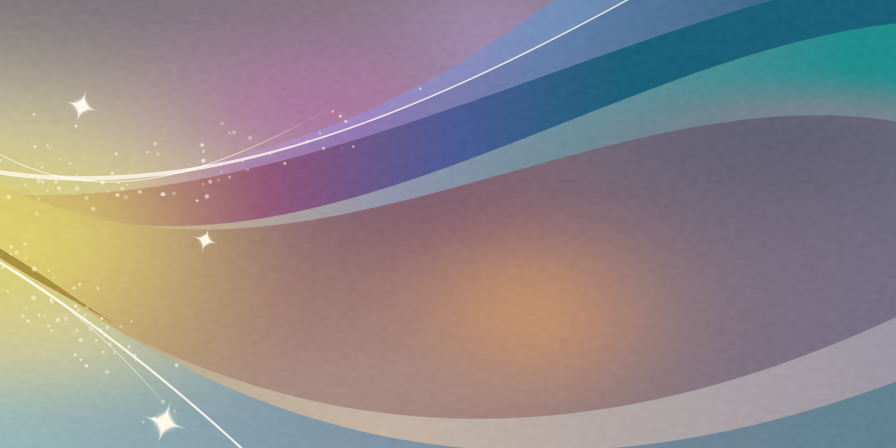
This background is drawn by a Shadertoy shader. Its source:

```glsl
// Wave edges: heights at x = 0.2, 0.8, 1.4 and 2.0
const vec4 VEIL_EDGE    = vec4(0.602, 0.745, 1.130, 1.781);
const vec4 BRIGHT_LINE  = vec4(0.602, 0.721, 1.000, 1.339);
const vec4 FINE_LINE    = vec4(0.596, 0.792, 1.052, 0.737);
const vec4 BAND_TOP     = vec4(0.568, 0.690, 0.896, 1.065);
const vec4 RIBBON_TOP   = vec4(0.510, 0.562, 0.781, 0.948);
const vec4 RIBBON_BASE  = vec4(0.516, 0.529, 0.685, 0.729);
const vec4 CRESCENT_TOP = vec4(0.297, 0.086, 0.096, 0.292);
const vec4 CRESCENT_BASE = vec4(0.302, 0.039, 0.003, 0.148);

const vec3 YELLOW = vec3(0.87, 0.82, 0.44);
const vec3 CREAM  = vec3(0.80, 0.78, 0.64);
const vec3 GREY   = vec3(0.50, 0.47, 0.49);
const vec3 PLUM   = vec3(0.67, 0.45, 0.64);
const vec3 LILAC  = vec3(0.64, 0.55, 0.71);
const vec3 ORANGE = vec3(0.78, 0.57, 0.42);
const vec3 MAUVE  = vec3(0.48, 0.34, 0.44);
const vec3 SLATE  = vec3(0.38, 0.38, 0.45);
const vec3 BRONZE = vec3(0.60, 0.49, 0.20);
const vec3 SPARK  = vec3(1.00, 0.98, 0.92);
const float GRAIN = 0.025;
const float DOT_CELL = 0.034;

vec2 hash2(vec2 p) {
    p = vec2(dot(p, vec2(127.1, 311.7)), dot(p, vec2(269.5, 183.3)));
    return fract(sin(p) * 43758.5);
}

float gradientNoise(vec2 p) {
    vec2 i = floor(p), f = fract(p), u = f * f * (3.0 - 2.0 * f);
    vec2 e = vec2(1.0, 0.0);
    float a = dot(hash2(i) - 0.5, f);
    float b = dot(hash2(i + e.xy) - 0.5, f - e.xy);
    float c = dot(hash2(i + e.yx) - 0.5, f - e.yx);
    float d = dot(hash2(i + e.xx) - 0.5, f - e.xx);
    return 2.0 * mix(mix(a, b, u.x), mix(c, d, u.x), u.y);
}

// Cubic through four evenly spaced heights
float wave(vec4 h, float x) {
    float t = (x - 0.2) / 0.6, a = t - 1.0, b = t - 2.0, c = t - 3.0;
    return dot(h, vec4(-a * b * c / 6.0, t * b * c / 2.0, -t * a * c / 2.0, t * a * b / 6.0));
}

float below(vec4 edge, vec2 p) {
    float px = 1.0 / iResolution.y;
    return smoothstep(-px, px, wave(edge, p.x) - p.y);
}

float stroke(float offset, float width) {
    float px = 1.0 / iResolution.y;
    return 1.0 - smoothstep(width - px * 0.5, width + px, abs(offset));
}

float glow(vec2 p, vec2 centre, vec2 radius) {
    vec2 d = (p - centre) / radius;
    return exp(-dot(d, d));
}

vec3 ramp(float t, vec3 a, vec3 b, vec3 c, vec3 d) {
    t = clamp(t, 0.0, 1.0) * 3.0;
    return mix(mix(mix(a, b, min(t, 1.0)), c, clamp(t - 1.0, 0.0, 1.0)), d, clamp(t - 2.0, 0.0, 1.0));
}

float star(vec2 p, vec2 centre, float size) {
    vec2 d = abs(mat2(0.96, 0.28, -0.28, 0.96) * (p - centre)) / size;
    float rays = smoothstep(0.45, 0.0, sqrt(d.x) + sqrt(d.y) - 0.7);
    return min(1.0, rays + 0.5 * exp(-dot(d, d) * 9.0));
}

// Scattered dots, one chance per cell in each layer
float dots(vec2 p, float density) {
    float sum = 0.0;
    for (int i = 0; i < 3; i++) {
        vec2 q = p / DOT_CELL + float(i) * vec2(7.37, 3.61), cell = floor(q);
        vec2 r = hash2(cell + float(i) * 31.0), s = hash2(cell + 57.0);
        float radius = mix(0.05, 0.13, s.x * s.x);
        float d = length(fract(q) - 0.25 - 0.5 * r);
        sum += step(s.y, density) * smoothstep(radius + 0.09, radius - 0.03, d) * (0.3 + 0.6 * r.x);
    }
    return min(sum, 1.0);
}

void mainImage(out vec4 fragColor, in vec2 fragCoord) {
    vec2 p = fragCoord / iResolution.y;
    p.x *= 2.0 * iResolution.y / iResolution.x;

    // Upper sky and violet veil
    vec3 col = mix(CREAM, GREY, smoothstep(0.62, 1.05, p.y + 0.12 * p.x));
    col = mix(col, PLUM, 0.85 * glow(p, vec2(0.74, 0.75), vec2(0.38, 0.20)));
    col = mix(col, LILAC, 0.8 * glow(p, vec2(1.10, 0.92), vec2(0.22, 0.14)));
    vec3 veil = ramp((p.x - 0.3) / 1.4, vec3(0.76, 0.56, 0.66), vec3(0.58, 0.47, 0.70),
                     vec3(0.39, 0.50, 0.67), vec3(0.26, 0.42, 0.54));
    veil += 0.06 * (1.0 - below(BRIGHT_LINE, p));
    col = mix(col, veil, below(VEIL_EDGE, p) * smoothstep(0.2, 0.6, p.x));

    // Dark band and pale ribbon
    vec3 band = ramp((p.x - 0.2) / 1.2, vec3(0.72, 0.57, 0.42), vec3(0.57, 0.33, 0.48),
                     vec3(0.31, 0.36, 0.59), vec3(0.11, 0.38, 0.48));
    col = mix(col, band, below(BAND_TOP, p));
    vec3 ribbon = ramp((p.x - 0.4) / 1.5, vec3(0.76, 0.66, 0.58), vec3(0.56, 0.58, 0.67),
                       vec3(0.38, 0.56, 0.61), vec3(0.13, 0.55, 0.55));
    float ribbonDepth = smoothstep(0.12, 0.0, p.y - wave(RIBBON_BASE, p.x));
    ribbon = mix(ribbon, vec3(0.46, 0.52, 0.56), ribbonDepth * smoothstep(0.9, 1.7, p.x));
    col = mix(col, ribbon, below(RIBBON_TOP, p));

    // Warm central body
    vec3 body = ramp(p.x / 2.0, vec3(0.83, 0.74, 0.45), vec3(0.62, 0.49, 0.45),
                     vec3(0.52, 0.45, 0.50), vec3(0.46, 0.44, 0.52));
    body = mix(body, MAUVE, 0.8 * glow(p, vec2(1.00, 0.54), vec2(0.42, 0.16)));
    body = mix(body, SLATE, 0.9 * glow(p, vec2(1.72, 0.70), vec2(0.52, 0.20)));
    body = mix(body, ORANGE, 0.9 * glow(p, vec2(1.18, 0.29), vec2(0.28, 0.20)));
    body = mix(body, vec3(0.68, 0.58, 0.55), 0.6 * glow(p, vec2(0.75, 0.12), vec2(0.45, 0.13)));
    col = mix(col, body, below(RIBBON_BASE, p));

    // Lower crescent and blue floor
    vec3 crescent = ramp((p.x - 0.3) / 1.7, vec3(0.72, 0.68, 0.57), vec3(0.77, 0.70, 0.64),
                         vec3(0.69, 0.65, 0.65), vec3(0.61, 0.59, 0.64));
    col = mix(col, crescent, below(CRESCENT_TOP, p));
    vec3 ground = ramp(p.x / 2.0, vec3(0.60, 0.72, 0.72), vec3(0.51, 0.60, 0.66),
                       vec3(0.46, 0.53, 0.60), vec3(0.38, 0.51, 0.57));
    ground = mix(ground, CREAM, smoothstep(0.02, 0.28, p.y) * smoothstep(0.7, 0.1, p.x));
    col = mix(col, ground, below(CRESCENT_BASE, p));

    // Yellow light from the left
    col = mix(col, YELLOW, 0.9 * glow(p, vec2(0.0, 0.46), vec2(0.36, 0.20)));

    // Flowing lines
    float main = stroke(p.y - wave(BRIGHT_LINE, p.x), mix(0.0045, 0.0015, smoothstep(0.2, 0.8, p.x)));
    float fine = stroke(p.y - wave(FINE_LINE, p.x), 0.001) * smoothstep(0.78, 0.45, p.x);
    float streak = stroke(p.y - 0.435 + 0.62 * p.x, 0.010 * smoothstep(0.26, 0.04, p.x));
    col = mix(col, BRONZE, 0.75 * streak * step(p.x, 0.25));
    float fallPath = 0.414 - 0.62 * p.x - 0.277 * p.x * p.x;
    float innerPath = 0.414 - 0.55 * p.x - 0.84 * p.x * p.x;
    float falls = stroke(p.y - fallPath, 0.003) + 0.6 * stroke(p.y - innerPath, 0.001) * smoothstep(0.4, 0.3, p.x);
    col = mix(col, SPARK, min(1.0, 0.8 * main + 0.6 * fine + 0.85 * falls));

    // Sparkles
    float upper = exp(-pow((p.y - wave(BRIGHT_LINE, p.x) - 0.01) / 0.07, 2.0)) * smoothstep(1.1, 0.2, p.x);
    float lower = exp(-pow((p.y - fallPath) / 0.08, 2.0)) * smoothstep(0.5, 0.1, p.x);
    float light = 0.8 * dots(p, 0.35 * upper + 0.5 * lower);
    light += star(p, vec2(0.182, 0.763), 0.040) + star(p, vec2(0.458, 0.464), 0.030);
    light += star(p, vec2(0.367, 0.057), 0.052);
    col = mix(col, SPARK, min(light, 1.0));

    col += GRAIN * gradientNoise(p * vec2(45.0, 90.0));
    fragColor = vec4(clamp(col, 0.0, 1.0), 1.0);
}
```
